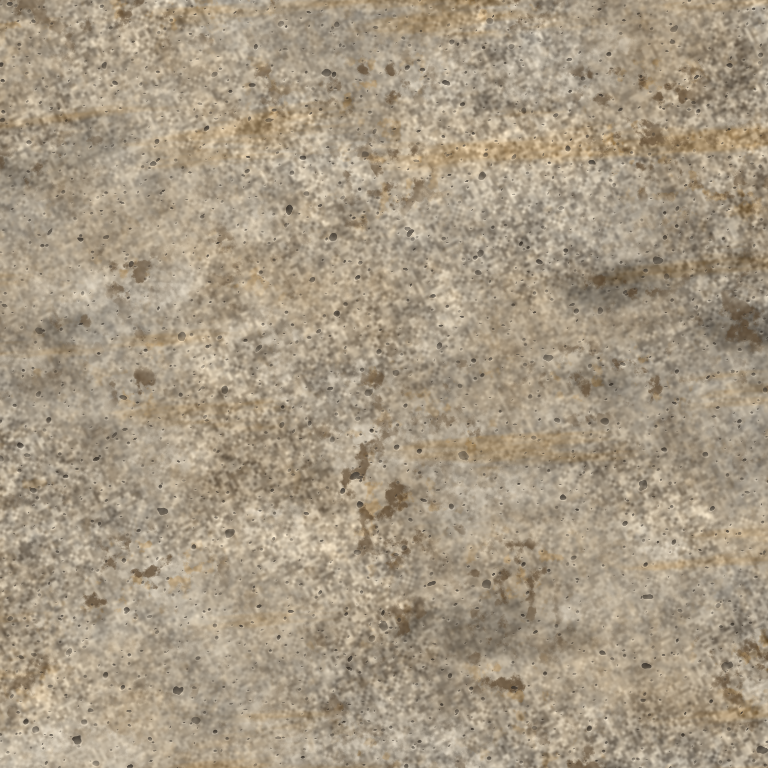
Reproduce this texture procedurally as a WebGL 2 fragment shader.

```glsl
#version 300 es
precision highp float;
// Weathered concrete: sandy grain over broad, level mottling, with pale lime
// blooms, grey and rusty stains, faint ochre streaks and scattered pits.
// Tone is summed from value noise; pits are jittered ellipses on three grids.

uniform vec2 u_resolution;
out vec4 outColor;

const vec3 STONE = vec3(0.660, 0.611, 0.535);
const vec3 OCHRE = vec3(0.67, 0.53, 0.33);
const vec3 RUST = vec3(0.35, 0.27, 0.18);
const vec3 LIME = vec3(0.81, 0.77, 0.70);
const vec3 PIT = vec3(0.25, 0.225, 0.195);
const vec3 WARM_SHIFT = vec3(0.035, 0.0, -0.045);

const float BROAD_CONTRAST = 0.20;
const float CLUMP_CONTRAST = 0.24;
const float GRAIN_CONTRAST = 0.18;
const float SAND_CONTRAST = 0.25;
const float PIT_TILT = 0.45;

// Two random values in 0..1 for a grid cell.
vec2 hash2(vec2 cell) {
  uvec2 q = uvec2(ivec2(cell)) * uvec2(1597334673u, 3812015801u);
  uint h = q.x ^ q.y;
  h = (h ^ (h >> 15)) * 2246822519u;
  h = (h ^ (h >> 13)) * 3266489917u;
  h ^= h >> 16;
  return vec2(h & 65535u, h >> 16) / 65535.0;
}

float noise(vec2 p) {
  vec2 i = floor(p), f = fract(p);
  f = f * f * (3.0 - 2.0 * f);
  float low = mix(hash2(i).x, hash2(i + vec2(1, 0)).x, f.x);
  float high = mix(hash2(i + vec2(0, 1)).x, hash2(i + vec2(1, 1)).x, f.x);
  return mix(low, high, f.y);
}

mat2 rotation(float a) {
  return mat2(cos(a), sin(a), -sin(a), cos(a));
}

float fbm(vec2 p) {
  float sum = 0.0, weight = 0.5;
  for (int i = 0; i < 5; i++) {
    sum += weight * noise(p);
    p = rotation(0.6) * p * 2.03 + 17.3;
    weight *= 0.5;
  }
  return sum / 0.96875;
}

// Pits on one grid: x is the hollow, y the lit lower lip.
vec2 pits(vec2 uv, float cells, float chance, float minR, float maxR) {
  vec2 result = vec2(0.0);
  vec2 home = floor(uv * cells);
  float soft = max(0.0009, 0.6 / u_resolution.y);
  float ragged = 0.7 + 0.6 * noise(uv * 210.0);
  for (int y = -1; y <= 1; y++) {
    for (int x = -1; x <= 1; x++) {
      vec2 cell = home + vec2(x, y);
      vec2 spot = hash2(cell + cells * 7.0);
      vec2 kind = hash2(cell + cells * 13.0 + 301.0);
      vec2 form = hash2(cell + cells * 19.0 + 702.0);
      if (kind.x > chance) continue;
      float radius = mix(minR, maxR, kind.y * kind.y);
      float angle = PIT_TILT + (form.x - 0.5) * 1.8;
      vec2 d = uv - (cell + spot) / cells;
      vec2 local = d * rotation(angle);
      local.y /= mix(0.45, 0.95, form.y);
      float edge = length(local) - radius * ragged;
      float hollow = 1.0 - smoothstep(-soft, soft, edge);
      float shade = mix(0.55, 1.0, smoothstep(-radius, 0.4 * radius, d.y));
      float ring = 1.0 - smoothstep(0.0, 2.0 * soft, abs(edge - soft));
      float lip = ring * smoothstep(0.0, radius, -d.y);
      float depth = mix(0.5, 1.0, fract(kind.x * 97.0));
      result = max(result, depth * vec2(hollow * shade, lip));
    }
  }
  return result;
}

void main() {
  vec2 uv = gl_FragCoord.xy / u_resolution.y;
  vec2 level = rotation(-0.07) * uv;

  // Mottling and grain
  float broad = fbm(level * vec2(4.0, 8.0) + 3.0) - 0.5;
  float clump = fbm(uv * vec2(24.0, 30.0) + 40.0) - 0.5;
  float grain = noise(rotation(0.5) * uv * 115.0 + 80.0) - 0.5;
  float sand = noise(rotation(1.1) * uv * 235.0 + 120.0) - 0.5;
  float rough = mix(0.65, 1.2, smoothstep(0.35, 0.65, fbm(uv * 6.0 + 60.0)));
  float tone = BROAD_CONTRAST * broad + CLUMP_CONTRAST * clump
             + rough * (GRAIN_CONTRAST * grain + SAND_CONTRAST * sand);
  float warmth = 1.6 * (fbm(uv * vec2(7.0, 10.0) + 150.0) - 0.5) + 0.5 * grain;
  vec3 color = STONE + tone * vec3(1.0, 1.0, 0.95) + warmth * WARM_SHIFT;

  // Lime blooms, broken up by the grain
  float bloom = smoothstep(0.54, 0.74, fbm(level * vec2(8.0, 13.0) + 210.0));
  float flakes = smoothstep(0.42, 0.68, fbm(uv * 75.0 + 250.0));
  color = mix(color, LIME + 0.5 * tone, bloom * (0.2 + 0.55 * flakes));

  // Ochre streaks and specks
  float streak = smoothstep(0.64, 0.82, fbm(level * vec2(3.0, 24.0) + 310.0));
  float stained = smoothstep(0.52, 0.72, fbm(uv * vec2(6.0, 8.0) + 350.0));
  float speck = smoothstep(0.60, 0.76, fbm(uv * 62.0 + 390.0));
  color = mix(color, OCHRE + tone, 0.45 * streak + 0.5 * speck * (0.2 + 0.8 * stained));

  // Grey smudges and rusty crumbs
  float smudge = smoothstep(0.60, 0.80, fbm(level * vec2(5.0, 9.0) + 430.0));
  float crumbs = smoothstep(0.56, 0.72, fbm(uv * 55.0 + 470.0));
  color *= 1.0 - 0.26 * smudge;
  color = mix(color, RUST, crumbs * (0.12 + 0.6 * max(stained, smudge)));

  // Pits, from large and sparse to small and dense
  vec2 hollow = pits(uv, 12.0, 0.42, 0.0036, 0.0080);
  hollow = max(hollow, pits(uv, 32.0, 0.42, 0.0019, 0.0042));
  hollow = max(hollow, 0.75 * pits(uv, 74.0, 0.34, 0.0010, 0.0023));
  color += 0.09 * hollow.y;
  color = mix(color, PIT + 0.3 * tone, 0.9 * hollow.x);

  outColor = vec4(clamp(color, 0.0, 1.0), 1.0);
}
```
